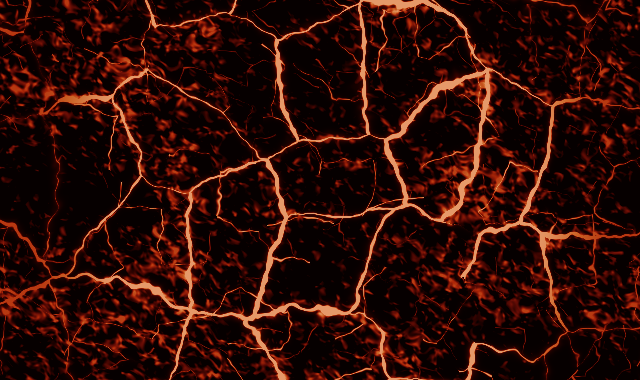
This texture is drawn by a Shadertoy shader. Its source:

```glsl
// Cooling lava crust: black rock with ember flecks, split by glowing cracks.
// Cracks are borders of warped Voronoi cells at three sizes, some borders left out;
// every layer yields a temperature, and one colour ramp turns it into light.

const vec3 ROCK   = vec3(0.022, 0.00, 0.00);
const vec3 SOOT   = vec3(0.19, 0.01, 0.00);
const vec3 EMBER  = vec3(0.40, 0.05, 0.02);
const vec3 FIRE   = vec3(0.68, 0.15, 0.03);
const vec3 ORANGE = vec3(0.80, 0.39, 0.15);
const vec3 MOLTEN = vec3(0.90, 0.60, 0.41);

float hash1(vec2 p) {
    vec3 q = fract(p.xyx * 0.1031);
    q += dot(q, q.yzx + 33.33);
    return fract((q.x + q.y) * q.z);
}

vec2 hash2(vec2 p) {
    return vec2(hash1(p), hash1(p + 57.3));
}

float valueNoise(vec2 p) {
    vec2 cell = floor(p), f = fract(p);
    f = f * f * (3.0 - 2.0 * f);
    float low  = mix(hash1(cell), hash1(cell + vec2(1, 0)), f.x);
    float high = mix(hash1(cell + vec2(0, 1)), hash1(cell + vec2(1, 1)), f.x);
    return mix(low, high, f.y);
}

vec2 noiseOffset(vec2 p, float frequency, float amount) {
    vec2 q = p * frequency;
    return amount * (vec2(valueNoise(q), valueNoise(q + 41.7)) - 0.5);
}

// Bends, kinks and small teeth of the crack lines
vec2 jagged(vec2 p) {
    p += 0.012 * sin(p.yx * 9.0 + vec2(0.5, 2.1));
    return p + noiseOffset(p, 8.0, 0.050)
             + noiseOffset(p, 26.0, 0.018)
             + noiseOffset(p, 70.0, 0.007);
}

vec2 seedPoint(vec2 cell) {
    return cell + 0.5 + 0.86 * (hash2(cell) - 0.5);
}

// Signed distance to the crack walls; a share "dropped" of the borders stays closed
float crackDistance(vec2 p, float scale, float dropped, float thin, float wide) {
    p *= scale;
    vec2 base = floor(p), home = base;
    float nearest = 9.0;
    for (int y = -1; y <= 1; y++)
    for (int x = -1; x <= 1; x++) {
        vec2 cell = base + vec2(x, y);
        float d = length(seedPoint(cell) - p);
        if (d < nearest) { nearest = d; home = cell; }
    }
    vec2 a = seedPoint(home);
    float best = 1.0;
    for (int y = -2; y <= 2; y++)
    for (int x = -2; x <= 2; x++) {
        if (x == 0 && y == 0) continue;
        vec2 cell = home + vec2(x, y);
        vec2 b = seedPoint(cell);
        float pick = hash1(home + cell + scale);
        if (pick < dropped) continue;
        float halfWidth = mix(thin, wide, (pick - dropped) / (1.0 - dropped));
        float d = dot(0.5 * (a + b) - p, normalize(b - a)) / scale;
        best = min(best, d - halfWidth);
    }
    return best;
}

float fill(float d, float blur) {
    return 1.0 - smoothstep(-blur, blur, d);
}

// Slanted flecks gathered in patches
float emberTemperature(vec2 p) {
    vec2 slant = mat2(0.85, 0.53, -0.53, 0.85) * p;
    slant += noiseOffset(p, 30.0, 0.02);
    float grain = 0.6 * valueNoise(slant * vec2(48, 82))
                + 0.4 * valueNoise(slant * vec2(105, 150) + 9.0);
    float patches = 0.6 * valueNoise(p * 4.0 + 3.0) + 0.4 * valueNoise(p * 11.0);
    return clamp(9.0 * (grain - 0.59 + 0.6 * (patches - 0.5)), 0.0, 3.4);
}

vec3 heatColour(float t) {
    vec3 c = mix(ROCK, SOOT, clamp(t, 0.0, 1.0));
    c = mix(c, EMBER, clamp(t - 1.0, 0.0, 1.0));
    c = mix(c, FIRE, clamp(t - 2.0, 0.0, 1.0));
    c = mix(c, ORANGE, clamp(t - 3.0, 0.0, 1.0));
    return mix(c, MOLTEN, clamp(t - 4.0, 0.0, 1.0));
}

void mainImage(out vec4 fragColor, in vec2 fragCoord) {
    vec2 uv = fragCoord / iResolution.y;
    vec2 centre = 0.5 * iResolution.xy / iResolution.y;
    float blur = max(0.0022, 0.8 / iResolution.y);
    vec2 p = jagged(uv + 2.0);

    // Cracks cool and narrow towards the borders
    float cool = smoothstep(0.56, 0.78, length((uv - centre) * vec2(1.0, 0.8)));
    float pulse = 0.0022 * (valueNoise(uv * 45.0) - 0.5);

    float mainCrack = crackDistance(p, 3.7, 0.12, 0.0010, 0.0068) + pulse + 0.002 * cool;
    float branch    = crackDistance(p + 7.3, 7.0, 0.60, 0.0002, 0.0020) + pulse;
    float hairline  = crackDistance(p + 3.1, 12.0, 0.70, 0.0, 0.0010) + pulse;

    // Temperatures: crust, then cracks, then the glow on their rims
    float heat = emberTemperature(uv);
    heat = max(heat, 3.2 * fill(hairline, blur));
    heat = max(heat, mix(4.6, 3.4, cool) * fill(branch, blur));
    heat = max(heat, mix(5.2, 3.5, cool) * fill(mainCrack, blur));
    heat += mix(1.7, 0.9, cool) * exp(-max(mainCrack, 0.0) / 0.0055);
    heat += 0.5 * exp(-max(branch, 0.0) / 0.004);
    heat = min(heat, mix(5.0, 3.3, cool));

    fragColor = vec4(heatColour(heat), 1.0);
}
```
